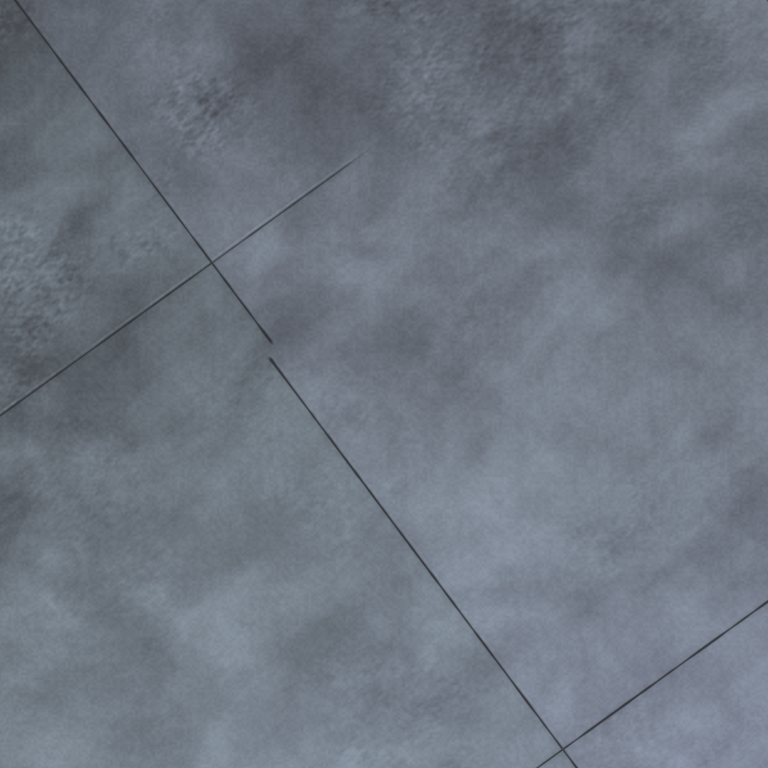
Write a WebGL 1 fragment shader that draws this texture.

```glsl
precision highp float;
// Slate-grey square floor tiles seen at a slant, about 1.3 tiles across the canvas.
// Rotated repeating axes give the dark joints, one slipped and one worn away;
// layered value noise gives the cloudy stone, scuffs and grain.

uniform vec2 u_resolution;

float hash(vec2 p) {
  return fract(sin(dot(p, vec2(127.1, 311.7))) * 43758.5453);
}

float noise(vec2 p) {
  vec2 i = floor(p), f = fract(p);
  f = f * f * (3.0 - 2.0 * f);
  return mix(mix(hash(i), hash(i + vec2(1.0, 0.0)), f.x),
             mix(hash(i + vec2(0.0, 1.0)), hash(i + vec2(1.0, 1.0)), f.x), f.y);
}

float fbm(vec2 p) {
  float sum = 0.0, amp = 0.5;
  for (int i = 0; i < 5; i++) {
    sum += amp * noise(p);
    p = mat2(1.6, 1.2, -1.2, 1.6) * p + 7.3;
    amp *= 0.5;
  }
  return sum / 0.97;
}

// Signed distance to the nearest joint of a repeating set
float toJoint(float x, float period) {
  return x - period * floor(x / period + 0.5);
}

float stroke(float d, float halfWidth, float soft) {
  return 1.0 - smoothstep(halfWidth - soft, halfWidth + soft, abs(d));
}

void main() {
  vec2 uv = gl_FragCoord.xy / u_resolution;
  float soft = max(0.0014, 0.7 / min(u_resolution.x, u_resolution.y));

  // Floor axes from the upper junction: across the long joint, and along it
  vec2 p = uv - vec2(0.276, 0.6576);
  float across = dot(p, vec2(0.8004, 0.5995));
  float along = dot(p, vec2(0.585, -0.811));
  across += 0.014 * step(0.138, along);
  float firstRow = step(along, 0.39);

  // The upper row is darker and rougher; its edge dissolves where the joint fades
  float blend = 0.002 + 0.22 * smoothstep(0.05, 0.35, across);
  float upper = 1.0 - smoothstep(-blend, blend, along);
  float leftSide = 1.0 - smoothstep(-soft, soft, across);

  // Cloudy stone, slightly stretched along the cross joints
  vec2 q = vec2(dot(uv, vec2(0.81, 0.585)) * 0.8, dot(uv, vec2(-0.585, 0.81)));
  vec2 warp = vec2(fbm(q * 6.0), fbm(q * 6.0 + 19.0)) - 0.5;
  float clouds = fbm(q * 8.0 + warp + 11.0) - 0.5;
  float mottle = fbm(q * 22.0 + warp * 2.0 + 31.0) - 0.5;
  float tone = 0.36 + 0.10 * uv.x + 0.44 * (1.0 - uv.y);
  tone += 0.75 * clouds + 0.50 * mottle - 0.04 * upper - 0.05 * leftSide;

  // Soft sheen low on the floor and on the middle of the large tile
  vec2 low = (uv - vec2(0.62, 0.10)) / vec2(0.38, 0.26);
  vec2 middle = (uv - vec2(0.72, 0.57)) / vec2(0.18, 0.14);
  tone += 0.13 * exp(-dot(low, low)) + 0.16 * exp(-dot(middle, middle));

  // Scuffed patches of fine pits, then overall grain
  float patches = smoothstep(0.48, 0.70, fbm(q * 9.0 + 53.0));
  float pits = noise(q * vec2(120.0, 190.0)) + noise(q * vec2(210.0, 260.0) + 5.0) - 1.0;
  tone += pits * patches * mix(0.12, 0.34, upper) + 0.06 * patches * upper;
  tone += 0.15 * (noise(uv * 310.0) - 0.5) + 0.08 * (noise(uv * 150.0) - 0.5);

  vec3 stone = mix(vec3(0.29, 0.30, 0.33), vec3(0.51, 0.55, 0.60), clamp(tone, 0.0, 1.25));
  stone += vec3(-0.004, 0.002, -0.006) * leftSide;
  stone += vec3(0.004, -0.003, 0.016) * smoothstep(0.5, 0.0, uv.y) * uv.x;

  // Joints: the long one has a short break, the first cross one wears away
  float column = toJoint(across, 0.80);
  float row = toJoint(along, 0.781);
  float uneven = 0.6 + 0.8 * noise(uv * 60.0);
  float gap = smoothstep(0.126, 0.135, along) * (1.0 - smoothstep(0.141, 0.148, along));
  float worn = firstRow * smoothstep(0.18, 0.27, across);
  float thick = 0.0012 + 0.0008 * exp(-abs(along - 0.15) * 30.0);
  float longJoint = stroke(column, thick * uneven, soft) * (1.0 - gap);
  float crossJoint = stroke(row, mix(0.0012, 0.0009, firstRow) * uneven, soft) * (1.0 - worn);
  crossJoint *= mix(0.85, 0.70, firstRow * step(0.0, across));

  // Pale chipped lip beside the joints and a faint soiled halo around them
  float lip = stroke(row + 0.0036, 0.0012, soft) * firstRow * (1.0 - worn) * uneven;
  float longLip = stroke(column - 0.0042, 0.0012, soft) * (1.0 - gap) * uneven;
  float halo = exp(-abs(column) * 260.0) * (1.0 - gap) + exp(-abs(row) * 260.0) * (1.0 - worn);
  vec3 color = stone * (1.0 - 0.09 * halo) + 0.055 * lip + 0.02 * longLip;
  color = mix(color, vec3(0.17, 0.175, 0.19), max(0.85 * longJoint, crossJoint));

  gl_FragColor = vec4(color, 1.0);
}
```
